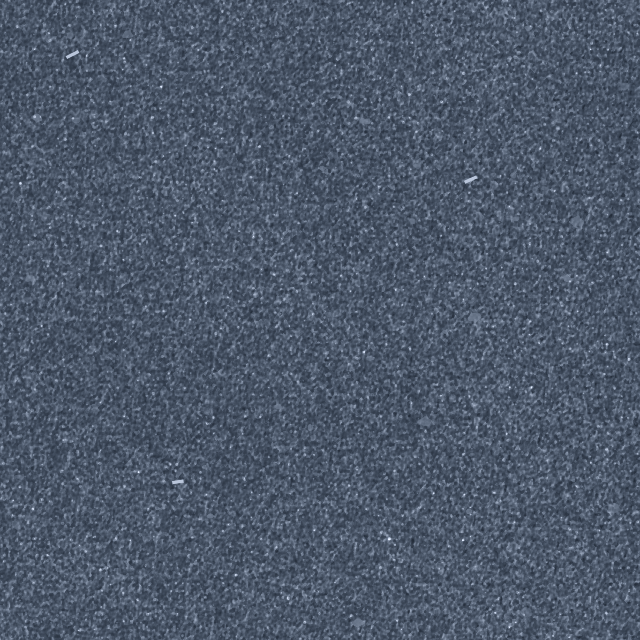
Reproduce this texture procedurally as a Shadertoy shader.

```glsl
// Fine-grained blue-grey stone surface with pits, pale chips, specks and rare bright slivers.

// Colour: the tone is log-normal, so light grains spread further than dark ones
const vec3 BASE_COLOR = vec3(0.294, 0.341, 0.411);
const vec3 TONE_SPREAD = vec3(0.207, 0.187, 0.167);
const float LIGHT_SKEW = 0.08;

// Grain: cells per canvas height and strength of each layer
const float FACET_SCALE = 250.0;
const float FACET_GAIN = 1.5;
const float FINE_SCALE = 215.0;
const float FINE_GAIN = 2.5;
const float CLUMP_SCALE = 95.0;
const float CLUMP_GAIN = 1.0;
const float MOTTLE_SCALE = 30.0;
const float MOTTLE_GAIN = 0.5;
const float CLOUD_SCALE = 2.7;
const float CLOUD_GAIN = 0.55;
const float GRAIN_LEAN = 0.12;
const float GRAIN_SQUASH = 0.86;

// Pits: dark crevices, deeper toward the right
const float PIT_SCALE = 140.0;
const float PIT_DEPTH = 1.3;

// Scattered features: grid cells per canvas height, share of filled cells, tone
const float SPECK_GRID = 85.0;
const float SPECK_SHARE = 0.26;
const float SPECK_TONE = 2.5;
const float CHIP_GRID = 13.0;
const float CHIP_SHARE = 0.2;
const float CHIP_TONE = 1.75;
const float SLIVER_GRID = 6.0;
const float SLIVER_SHARE = 0.08;
const float SLIVER_TONE = 4.4;

vec2 hash2(vec2 p) {
    vec3 q = fract(p.xyx * vec3(0.1031, 0.1030, 0.0973));
    q += dot(q, q.yzx + 33.33);
    return fract((q.xx + q.yz) * q.zy);
}

float cornerSlope(vec2 cell, vec2 offset) {
    float angle = 6.2832 * hash2(cell).x;
    return dot(vec2(cos(angle), sin(angle)), offset);
}

float gradientNoise(vec2 p) {
    vec2 cell = floor(p), f = fract(p);
    vec2 u = f * f * f * (f * (f * 6.0 - 15.0) + 10.0);
    vec2 e = vec2(1.0, 0.0);
    float low = mix(cornerSlope(cell, f), cornerSlope(cell + e, f - e), u.x);
    float high = mix(cornerSlope(cell + e.yx, f - e.yx), cornerSlope(cell + 1.0, f - 1.0), u.x);
    return mix(low, high, u.y);
}

// Soft-edged Voronoi facets, each with its own tone in -1..1
float facets(vec2 p) {
    vec2 cell = floor(p), f = fract(p);
    float tone = 0.0, total = 0.0;
    for (int y = -1; y <= 1; y++)
    for (int x = -1; x <= 1; x++) {
        vec2 neighbour = vec2(x, y);
        vec2 toSeed = neighbour + hash2(cell + neighbour + 17.0) - f;
        float weight = exp(-10.0 * dot(toSeed, toSeed));
        tone += weight * (2.0 * hash2(cell + neighbour + 71.0).y - 1.0);
        total += weight;
    }
    return tone / total;
}

// Offset in canvas units from the feature centre of this grid cell
vec2 scatterOffset(vec2 uv, float grid, float seed) {
    vec2 cell = floor(uv * grid);
    return (fract(uv * grid) - 0.25 - 0.5 * hash2(cell + seed)) / grid;
}

float coverage(float dist, float soft) {
    return 1.0 - smoothstep(-soft, soft, dist);
}

float specks(vec2 uv, float soft) {
    vec2 pick = hash2(floor(uv * SPECK_GRID) + 211.0);
    float radius = mix(0.0011, 0.0026, pick.y * pick.y);
    float dist = length(scatterOffset(uv, SPECK_GRID, 223.0)) - radius;
    return step(pick.x, SPECK_SHARE) * coverage(dist, soft);
}

float chips(vec2 uv, float soft) {
    vec2 pick = hash2(floor(uv * CHIP_GRID) + 307.0);
    vec2 d = scatterOffset(uv, CHIP_GRID, 331.0);
    float ragged = 0.005 * gradientNoise(uv * 110.0 + 9.0);
    float dist = length(d * vec2(0.85, 1.1)) + ragged - mix(0.004, 0.009, pick.y);
    return step(pick.x, CHIP_SHARE) * coverage(dist, soft) * mix(0.6, 1.0, fract(pick.y * 7.0));
}

float slivers(vec2 uv, float soft) {
    vec2 pick = hash2(floor(uv * SLIVER_GRID) + 401.0);
    vec2 d = scatterOffset(uv, SLIVER_GRID, 419.0);
    float angle = (pick.y - 0.5) * 1.0;
    d = mat2(cos(angle), -sin(angle), sin(angle), cos(angle)) * d;
    vec2 edge = abs(d) - vec2(mix(0.005, 0.011, pick.y), 0.0026);
    return step(pick.x, SLIVER_SHARE) * coverage(max(edge.x, edge.y), soft);
}

void mainImage(out vec4 fragColor, in vec2 fragCoord) {
    vec2 uv = fragCoord / iResolution.y;
    float soft = max(0.0008, 0.6 / iResolution.y);
    vec2 grain = vec2(uv.x - GRAIN_LEAN * uv.y, GRAIN_SQUASH * uv.y);

    // Layered grain
    float tone = FACET_GAIN * facets(grain * FACET_SCALE);
    tone += FINE_GAIN * gradientNoise(grain * FINE_SCALE + 31.7);
    tone += CLUMP_GAIN * gradientNoise(grain * CLUMP_SCALE + 57.3);
    tone += MOTTLE_GAIN * gradientNoise(uv * MOTTLE_SCALE + 83.1);
    tone += CLOUD_GAIN * gradientNoise(uv * CLOUD_SCALE + 12.4);
    tone += LIGHT_SKEW * (tone * tone - 1.0);

    // Pits and inclusions
    float pit = smoothstep(0.25, 0.5, gradientNoise(grain * PIT_SCALE + 141.9));
    tone -= PIT_DEPTH * mix(0.6, 1.4, uv.x) * pit;
    tone = mix(tone, CHIP_TONE + 0.2 * tone, chips(uv, soft));
    tone += SPECK_TONE * specks(uv, soft);
    tone = mix(tone, SLIVER_TONE, slivers(uv, soft));

    fragColor = vec4(BASE_COLOR * exp(TONE_SPREAD * tone), 1.0);
}
```
